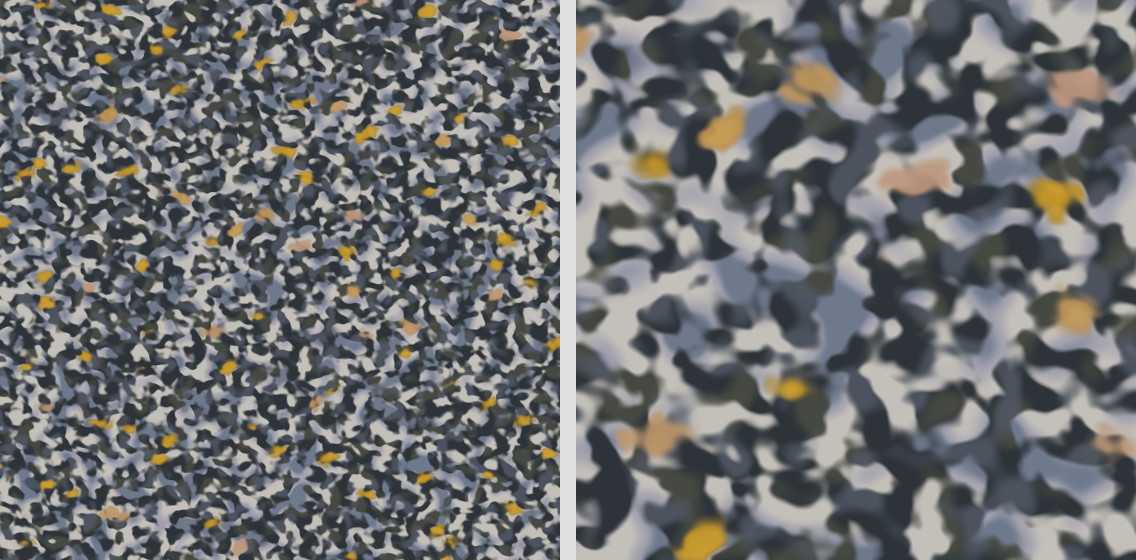
Left, the full canvas; right, a detail of the centre.
Give the GLSL for this texture, as a three.js fragment shader.

```glsl
varying vec2 vUv;

#define GRAIN_SCALE 46.0
#define GRAIN_LOW -0.11
#define GRAIN_HIGH 0.22
#define DETAIL 0.42
#define WARP 0.45
#define PATCHINESS 0.22
#define FLECK_GRID 10.0
#define FLECK_SHARE 0.85

const vec3 INK = vec3(0.175, 0.200, 0.220);
const vec3 OLIVE = vec3(0.275, 0.285, 0.255);
const vec3 SLATE = vec3(0.320, 0.345, 0.395);
const vec3 BONE = vec3(0.765, 0.750, 0.725);
const vec3 LAVENDER = vec3(0.630, 0.630, 0.680);
const vec3 STEEL = vec3(0.430, 0.475, 0.550);
const vec3 OCHRE = vec3(0.640, 0.500, 0.180);
const vec3 AMBER = vec3(0.800, 0.610, 0.150);
const vec3 BLUSH = vec3(0.740, 0.590, 0.490);

vec2 hash2(vec2 cell) {
  vec3 q = fract(cell.xyx * vec3(0.1031, 0.1030, 0.0973));
  q += dot(q, q.yzx + 33.33);
  return fract((q.xx + q.yz) * q.zy);
}

float cornerSlope(vec2 cell, vec2 offset) {
  float angle = 6.2832 * hash2(cell).x;
  return dot(vec2(cos(angle), sin(angle)), offset);
}

float gradientNoise(vec2 p) {
  vec2 cell = floor(p);
  vec2 f = p - cell;
  vec2 w = f * f * f * (f * (f * 6.0 - 15.0) + 10.0);
  vec2 e = vec2(1.0, 0.0);
  float low = mix(cornerSlope(cell, f), cornerSlope(cell + e.xy, f - e.xy), w.x);
  float high = mix(cornerSlope(cell + e.yx, f - e.yx), cornerSlope(cell + e.xx, f - e.xx), w.x);
  return mix(low, high, w.y);
}

vec2 rotate(vec2 p, float angle) {
  float c = cos(angle);
  float s = sin(angle);
  return vec2(c * p.x - s * p.y, s * p.x + c * p.y);
}

// Wormy grains: two warped octaves plus slow changes in density
float grainField(vec2 uv) {
  vec2 p = rotate(uv, 0.35) * GRAIN_SCALE * vec2(0.92, 1.08) + 80.0;
  p += WARP * vec2(gradientNoise(p * 0.6 + 31.0), gradientNoise(p * 0.6 + 67.0));
  float grains = gradientNoise(p);
  float detail = gradientNoise(rotate(p, 0.9) * 1.9 + 210.0);
  float density = gradientNoise(uv * 7.0 + 15.0);
  return grains + DETAIL * detail + PATCHINESS * density;
}

vec3 groundColour(vec2 uv) {
  float slate = smoothstep(0.0, 0.35, gradientNoise(rotate(uv, 0.6) * 38.0 + 120.0));
  float olive = smoothstep(0.0, 0.30, gradientNoise(rotate(uv, 1.1) * 30.0 + 170.0));
  return mix(mix(INK, OLIVE, olive), SLATE, slate * 0.85);
}

vec3 grainColour(vec2 uv) {
  float cool = gradientNoise(rotate(uv, 0.2) * 27.0 + 50.0)
             + 0.5 * gradientNoise(uv * 9.0 + 90.0);
  vec3 pale = mix(BONE, LAVENDER, smoothstep(-0.15, 0.15, cool));
  return mix(pale, STEEL, smoothstep(0.10, 0.30, cool));
}

// Scattered flecks, their outlines bent by the grains; alpha is coverage
vec4 fleckLayer(vec2 uv, float grain) {
  vec2 p = uv * FLECK_GRID;
  vec4 layer = vec4(0.0);
  for (int j = -1; j <= 1; j++) {
    for (int i = -1; i <= 1; i++) {
      vec2 cell = floor(p) + vec2(float(i), float(j));
      vec2 kind = hash2(cell + 300.0);
      vec2 shape = hash2(cell + 500.0);
      vec2 offset = rotate(p - cell - hash2(cell + 700.0), shape.x - 0.7);
      float radius = mix(0.075, 0.135, shape.y);
      float edge = length(offset * vec2(0.78, 1.25)) - radius - 0.14 * grain;
      float cover = smoothstep(0.045, -0.04, edge) * step(kind.x, FLECK_SHARE);
      vec3 tint = mix(OCHRE, AMBER, smoothstep(0.02, -0.08, edge));
      tint = mix(tint, BLUSH, smoothstep(0.70, 0.95, kind.y));
      layer = mix(layer, vec4(tint, 1.0), cover);
    }
  }
  return layer;
}

void main() {
  float grain = grainField(vUv);
  float cover = smoothstep(GRAIN_LOW, GRAIN_HIGH, grain);
  vec3 colour = mix(groundColour(vUv), grainColour(vUv), cover);

  vec4 fleck = fleckLayer(vUv, grain);
  float alpha = fleck.a;
  colour = mix(colour, fleck.rgb / max(alpha, 0.001), alpha * 0.92);

  gl_FragColor = vec4(colour, 1.0);
}
```
